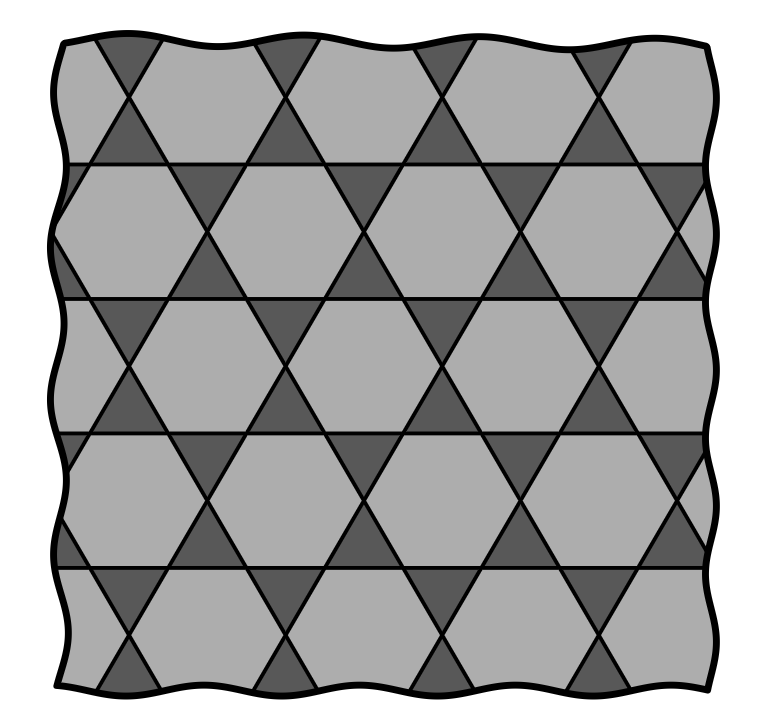
A WebGL 1 fragment shader for this pattern:

```glsl
precision highp float;
// Trihexagonal tiling: three families of parallel lines part the plane into
// pale hexagons and dark triangles, coloured by the parity of line crossings.
// A swatch bounded by four wavy sides is cut out; units are % of canvas width.

uniform vec2 u_resolution;

#define CELL vec2(20.39, 35.02)    // repeat across, and two rows down
#define ANCHOR vec2(16.80, 82.13)  // a vertex where two triangles meet
#define LINE_WIDTH 0.50
#define OUTLINE_WIDTH 0.90
#define HEXAGON_COLOR vec3(0.68)
#define TRIANGLE_COLOR vec3(0.345)
#define INK_COLOR vec3(0.0)
#define PAPER_COLOR vec3(1.0)

const float TAU = 6.2831853;

// Signed distance to the nearest integer; the sign flips at every integer.
float alternating(float c) {
  return 0.5 - abs(2.0 * fract(0.5 * c + 0.25) - 1.0);
}

// Cosine wave as (height, slope).
vec2 wave(float t, float amplitude, float crest, float period) {
  float k = TAU / period;
  float angle = (t - crest) * k;
  return amplitude * vec2(cos(angle), -k * sin(angle));
}

// Distance from a wavy side, corrected for its slope.
float sideDistance(float offset, vec2 side) {
  return (offset - side.x) / sqrt(1.0 + side.y * side.y);
}

// Signed distance to the swatch, negative inside, rounded at the corners.
float swatchDistance(vec2 p) {
  vec2 top = vec2(89.63 - 0.009 * (p.x - 16.8), -0.009)
           + wave(p.x, 0.80, 16.8, 22.87);
  vec2 bottom = vec2(4.87, 0.0) - wave(p.x, 0.71, 16.41, 20.28);
  vec2 right = vec2(92.57, 0.0) + wave(p.y, 0.71, 82.0, 17.7);
  vec2 left = vec2(7.69, 0.0) - wave(p.y, 0.93, 82.9, 20.16)
            - wave(p.y, 0.28, 52.7, 77.5);
  vec2 d = vec2(max(sideDistance(p.x, right), -sideDistance(p.x, left)),
                max(sideDistance(p.y, top), -sideDistance(p.y, bottom)));
  return length(max(d, 0.0)) + min(max(d.x, d.y), 0.0);
}

// Antialiased coverage of a stroke at distance d from its centre.
float stroke(float d, float width, float pixel) {
  return clamp((0.5 * width - abs(d)) / pixel + 0.5, 0.0, 1.0);
}

void main() {
  float pixel = 100.0 / u_resolution.x;
  vec2 p = gl_FragCoord.xy * pixel;

  // Distances to two slanted line families and the horizontal one.
  vec2 q = (p - ANCHOR) / CELL;
  float slantSpacing = 1.0 / length(1.0 / CELL);
  vec3 d = vec3(alternating(q.x + q.y) * slantSpacing,
                alternating(q.x - q.y) * slantSpacing,
                alternating(2.0 * q.y - 0.5) * 0.5 * CELL.y);

  // Each crossing swaps hexagon and triangle.
  vec3 side = clamp(2.0 * d / pixel, -1.0, 1.0);
  float triangle = 0.5 + 0.5 * side.x * side.y * side.z;
  vec3 color = mix(HEXAGON_COLOR, TRIANGLE_COLOR, triangle);

  float nearest = min(min(abs(d.x), abs(d.y)), abs(d.z));
  color = mix(color, INK_COLOR, stroke(nearest, LINE_WIDTH, pixel));

  // Cut the swatch from the paper and ink its outline.
  float edge = swatchDistance(p);
  color = mix(color, PAPER_COLOR, clamp(edge / pixel + 0.5, 0.0, 1.0));
  color = mix(color, INK_COLOR, stroke(edge, OUTLINE_WIDTH, pixel));

  gl_FragColor = vec4(color, 1.0);
}
```
